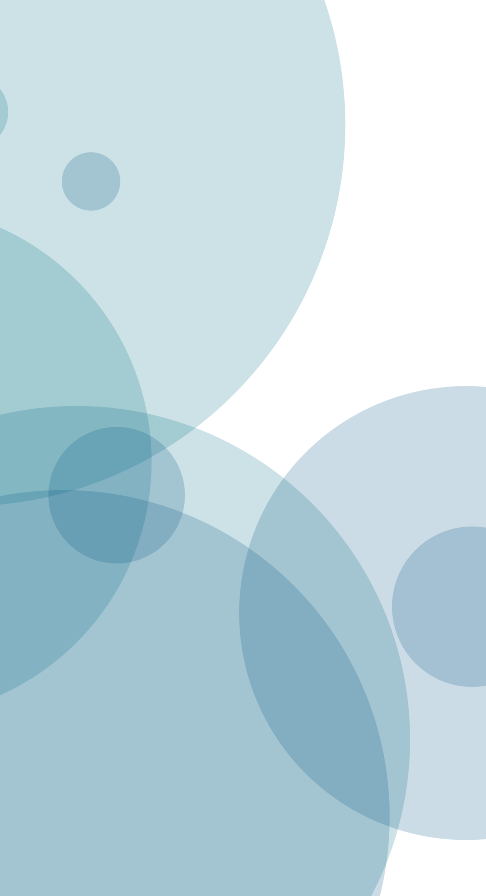
This background is drawn by a Shadertoy shader. Its source:

```glsl
// Translucent overlapping discs in teal and blue on a white ground.
// Each disc is a circle distance function with a smooth edge, blended at
// one shared opacity so that every overlap deepens the tint.

#define PAPER   vec3(1.0)
#define TEAL    vec3(0.0, 0.43, 0.51)
#define BLUE    vec3(0.0, 0.32, 0.51)
#define OPACITY 0.2

// Blends one disc over the colour; lengths are fractions of canvas height.
void addDisc(inout vec3 color, vec2 p, vec2 center, float radius, vec3 tint) {
    float halfPixel = 0.5 / iResolution.y;
    float edge = length(p - center) - radius;
    float coverage = 1.0 - smoothstep(-halfPixel, halfPixel, edge);
    color = mix(color, tint, OPACITY * coverage);
}

void mainImage(out vec4 fragColor, in vec2 fragCoord) {
    vec2 p = fragCoord / iResolution.y;
    vec3 color = PAPER;

    // Large discs along the left side
    addDisc(color, p, vec2(-0.0404, 0.8607), 0.4258, TEAL);
    addDisc(color, p, vec2(-0.1167, 0.4850), 0.2859, TEAL);
    addDisc(color, p, vec2( 0.0853, 0.1745), 0.3724, TEAL);
    addDisc(color, p, vec2( 0.0703, 0.0885), 0.3646, BLUE);

    // Nested pair on the right
    addDisc(color, p, vec2(0.5202, 0.3158), 0.2533, BLUE);
    addDisc(color, p, vec2(0.5270, 0.3229), 0.0895, BLUE);

    // Small accents
    addDisc(color, p, vec2( 0.1016, 0.7975), 0.0326, BLUE);
    addDisc(color, p, vec2( 0.1302, 0.4473), 0.0762, BLUE);
    addDisc(color, p, vec2(-0.0326, 0.8750), 0.0417, TEAL);

    fragColor = vec4(color, 1.0);
}
```
